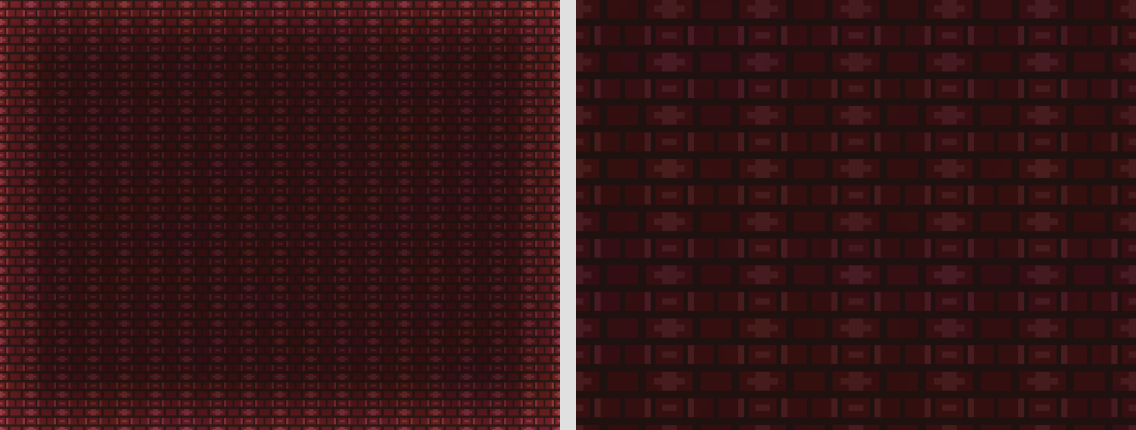
Left, the full canvas; right, a detail of the centre.
Reproduce this pattern procedurally as a WebGL 1 fragment shader.

```glsl
precision highp float;
// Dark red pixel-style brick wall with pale crosses and bars, lit from its edges.
uniform vec2 u_resolution;

vec2 gradientAt(vec2 cell) {
  float a = 6.2832 * fract(sin(dot(cell, vec2(127.1, 311.7))) * 4375.85);
  return vec2(cos(a), sin(a));
}

float gradientNoise(vec2 p) {
  vec2 i = floor(p), f = p - i;
  vec2 s = f * f * f * (f * (f * 6.0 - 15.0) + 10.0);
  vec2 e = vec2(1.0, 0.0);
  float bottom = mix(dot(gradientAt(i), f), dot(gradientAt(i + e.xy), f - e.xy), s.x);
  float top = mix(dot(gradientAt(i + e.yx), f - e.yx), dot(gradientAt(i + 1.0), f - 1.0), s.x);
  return mix(bottom, top, s.y);
}

// Antialiased coverage of a box; px is the pixel size in wall units.
float box(vec2 p, vec2 halfSize, vec2 px) {
  vec2 edge = clamp((halfSize - abs(p)) / px + 0.5, 0.0, 1.0);
  return edge.x * edge.y;
}

void main() {
  vec2 uv = gl_FragCoord.xy / u_resolution;

  // 18 repeats across and 24.25 down, measured from the top; a repeat is 64 x 36.5.
  vec2 wallSize = vec2(18.0 * 64.0, 24.25 * 36.5);
  vec2 px = wallSize / u_resolution;
  vec2 wall = vec2(uv.x, 1.0 - uv.y) * wallSize;
  float row = floor(wall.y / 18.25);
  float oddRow = mod(row, 2.0);

  // Mirrored position inside one course of bricks.
  vec2 p = vec2(abs(mod(wall.x + 32.0, 64.0) - 32.0), mod(wall.y, 18.25) - 9.125);

  // Even courses: a wide brick with a cross, and a short plain one.
  float crossBrick = box(p, vec2(16.0, 6.6), px);
  float plainBrick = box(p - vec2(32.0, 0.0), vec2(10.5, 6.6), px);
  float crossMark = max(box(p, vec2(10.5, 2.3), px), box(p, vec2(5.0, 6.4), px));

  // Odd courses: a small brick with a dash, and long bricks with a pale end bar.
  float dashBrick = box(p, vec2(9.5, 6.6), px);
  float longBrick = box(p - vec2(21.5, 0.0), vec2(8.8, 6.6), px);
  float barMark = max(box(p, vec2(5.0, 2.2), px),
                      box(p - vec2(14.8, 0.0), vec2(2.1, 6.4), px));

  float centre = mix(crossBrick, dashBrick, oddRow);
  float side = mix(plainBrick, longBrick, oddRow);
  float mark = mix(crossMark, barMark, oddRow);

  // Slow drift of hue between brown and wine, and faint unevenness per course.
  float drift = gradientNoise(wall / vec2(150.0, 75.0));
  float wear = gradientNoise(vec2(wall.x / 64.0, row * 0.73 + 0.37));
  vec3 tint = 1.0 + vec3(0.0, -0.08, 0.3) * drift + 0.08 * wear;

  vec3 mortar = vec3(0.122, 0.068, 0.064);
  vec3 brick = vec3(0.212, 0.060, 0.066) * tint;
  vec3 pale = vec3(0.275, 0.108, 0.122) * tint;

  // Soft inset glow, strongest in the corners.
  vec2 inset = min(uv, 1.0 - uv) * vec2(1.0, 0.77);
  vec2 shade = smoothstep(-0.12, 0.12, inset);
  float glow = 1.0 - shade.x * shade.y;

  vec3 color = mortar * (1.0 + 0.9 * glow);
  color = mix(color, brick * (1.0 + 1.9 * glow), centre);
  color = mix(color, brick * 0.95 * (1.0 + 1.9 * glow), side);
  color = mix(color, pale * (1.0 + 1.9 * glow), mark);
  gl_FragColor = vec4(color, 1.0);
}
```
